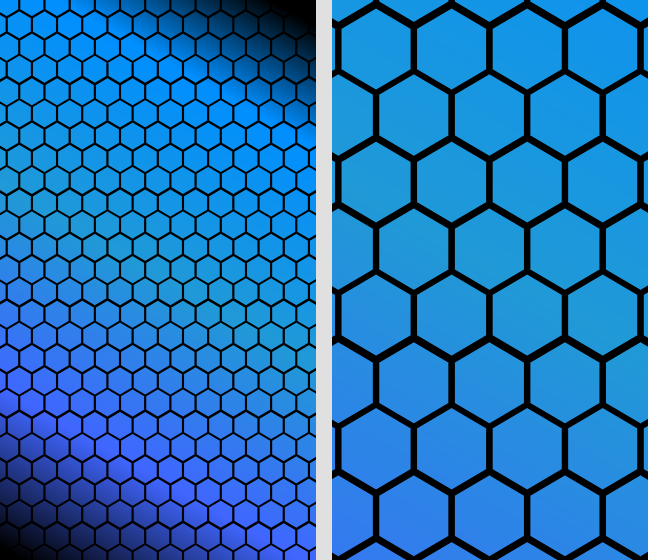
Left, the full canvas; right, a detail of the centre.
A WebGL 2 fragment shader for this pattern:

```glsl
#version 300 es
precision highp float;

uniform vec2 u_resolution;
out vec4 outColor;

// Offset from the centre of the nearest hexagon; cells are one unit wide.
vec2 hexOffset(vec2 q) {
  vec2 period = vec2(1.0, 1.7320508);
  vec2 a = mod(q + 0.5 * period, period) - 0.5 * period;
  vec2 b = mod(q, period) - 0.5 * period;
  return dot(a, a) < dot(b, b) ? a : b;
}

// Diagonal blend: black, azure, teal, violet, black.
vec3 diagonalGradient(float t) {
  vec3 azure = vec3(0.0, 0.56, 1.0);
  vec3 teal = vec3(0.125, 0.60, 0.84);
  vec3 violet = vec3(0.25, 0.40, 1.0);
  vec3 color = azure * clamp((t + 0.486) / 0.382, 0.0, 1.0);
  color = mix(color, teal, clamp((t + 0.104) / 0.694, 0.0, 1.0));
  color = mix(color, violet, clamp((t - 0.59) / 0.64, 0.0, 1.0));
  return color * (1.0 - clamp((t - 1.23) / 0.50, 0.0, 1.0));
}

void main() {
  // Canvas widths, measured from the upper left.
  vec2 p = vec2(gl_FragCoord.x, u_resolution.y - gl_FragCoord.y) / u_resolution.x;

  // Honeycomb cells.
  vec2 q = (p - vec2(0.061, 0.0787)) / vec2(0.0797, 0.0813);
  vec2 offset = hexOffset(q);
  vec2 corner = abs(offset);
  float uprightGap = 0.5 - corner.x;
  float slantGap = 0.5 - dot(corner, vec2(0.5, 0.8660254));

  // Slanted lines vary slightly in weight from row to row.
  float row = round((q.y - offset.y) / 0.8660254) + step(0.0, offset.y);
  float slantHalfWidth = 0.044 + 0.006 * cos(2.513274 * (row - 3.0));
  float lineDistance = min(uprightGap - 0.043, slantGap - slantHalfWidth);

  // Black outlines over the gradient.
  float pixel = 1.0 / (0.0797 * u_resolution.x);
  float fill = smoothstep(-0.6 * pixel, 0.6 * pixel, lineDistance);
  outColor = vec4(diagonalGradient(p.y - 0.57 * p.x) * fill, 1.0);
}
```
